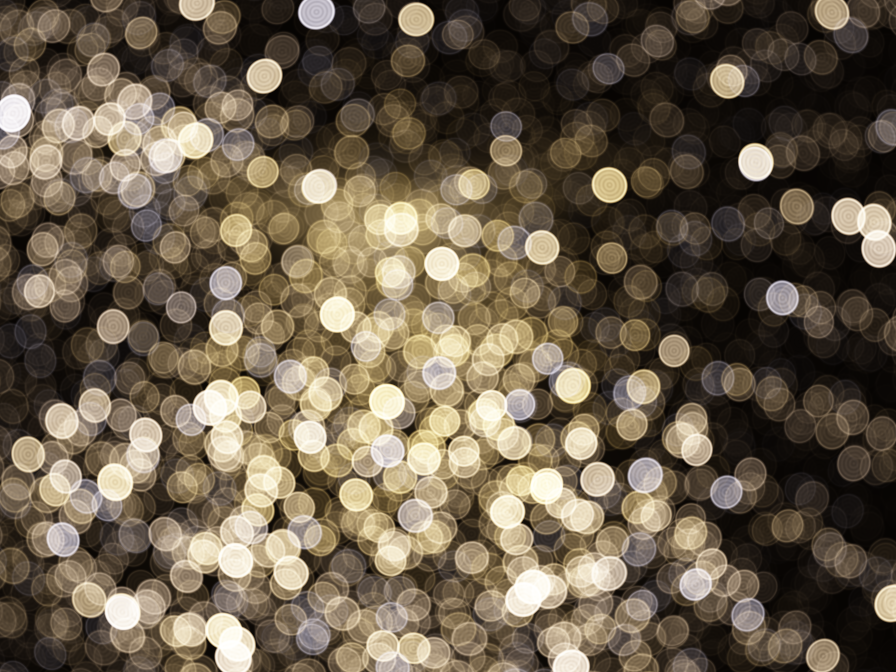
Give the GLSL for this background, as a Shadertoy shader.

```glsl
// Warm out-of-focus lights streaming from a glowing hub in the dark.
// Jittered grids of ringed translucent discs are summed; each disc takes its
// strength from soft clusters and radial strands, then exposure is compressed.

const vec2 HUB = vec2(0.57, 0.66);        // where the strands converge
const int LAYERS = 5;
const float CELL = 0.055;                 // grid spacing, in canvas heights
const float DISC_RADIUS = 0.0245;
const float STRANDS = 31.0;               // whole number keeps the angle seamless
const float BASE_DENSITY = 0.085;
const float SPARK_SHARE = 0.045;          // portion of vivid discs
const float EXPOSURE = 1.25;
const vec3 GOLD = vec3(0.88, 0.68, 0.33);
const vec3 CREAM = vec3(0.94, 0.77, 0.62);
const vec3 COOL = vec3(0.76, 0.73, 0.84);
const vec3 HAZE = vec3(0.80, 0.64, 0.36);
const vec3 NIGHT = vec3(0.016, 0.009, 0.005);

// Clusters of light: centre x, centre y, spread, strength
const int CLUSTERS = 9;
const vec4 CLUSTER[CLUSTERS] = vec4[CLUSTERS](
    vec4(0.12, 0.79, 0.15, 0.50), vec4(0.28, 0.73, 0.14, 0.22),
    vec4(0.57, 0.62, 0.15, 0.30), vec4(0.65, 0.49, 0.17, 0.45),
    vec4(0.43, 0.38, 0.14, 0.38), vec4(0.29, 0.20, 0.20, 0.46),
    vec4(0.78, 0.28, 0.19, 0.46), vec4(0.92, 0.11, 0.16, 0.36),
    vec4(0.60, 0.10, 0.22, 0.30));

vec3 hash3(vec2 p) {
    vec3 q = fract(vec3(p.xyx) * vec3(0.1031, 0.1030, 0.0973));
    q += dot(q, q.yxz + 33.33);
    return fract((q.xxy + q.yzz) * q.zyx);
}

float blob(vec2 d) { return exp(-dot(d, d)); }

float clusterDensity(vec2 p) {
    float density = BASE_DENSITY;
    for (int i = 0; i < CLUSTERS; i++)
        density += CLUSTER[i].w * blob((p - CLUSTER[i].xy) / CLUSTER[i].z);
    return density;
}

// Radial rows: crisp at the right and top, loose elsewhere
float strandGain(vec2 p) {
    vec2 d = p - HUB;
    float angle = atan(d.y, d.x);
    float row = 0.5 + 0.5 * cos(angle * STRANDS);
    float broad = 0.5 + 0.5 * cos(angle * 13.0 + 1.0);
    float crisp = max(smoothstep(0.75, 1.1, p.x), 0.8 * smoothstep(0.70, 0.92, p.y));
    crisp *= smoothstep(0.1, 0.35, length(d));
    return mix(0.65 + 0.6 * broad, 0.12 + 2.0 * row * row, crisp);
}

// Flat disc with a bright rim and faint onion rings; k is distance / radius
float discProfile(float k, float softness) {
    float fill = 0.80 + 0.09 * cos(k * 27.0);
    float rim = 0.55 * exp(-pow((k - 0.92) / 0.055, 2.0));
    return (fill + rim) * (1.0 - smoothstep(1.0 - softness, 1.0 + softness, k));
}

vec3 discTint(vec2 p, float pick, float shade) {
    float paleness = smoothstep(0.15, 0.65, distance(p, vec2(0.65, 0.52)));
    vec3 warm = mix(GOLD, CREAM, clamp(shade * 0.8 + paleness * 0.5 - 0.1, 0.0, 1.0));
    return mix(warm, COOL, smoothstep(0.80, 0.92, pick));
}

vec3 discLayer(vec2 p, float layer) {
    vec3 light = vec3(0.0);
    vec2 offset = hash3(vec2(layer, 7.0)).xy;
    vec2 cell = floor(p / CELL + offset);
    float softness = 0.045 + 0.5 / (iResolution.y * DISC_RADIUS);
    for (int y = -1; y <= 1; y++)
    for (int x = -1; x <= 1; x++) {
        vec2 id = cell + vec2(x, y);
        vec2 seed = id + 50.0 + layer * 37.0;
        vec3 place = hash3(seed);
        vec2 centre = (id + place.xy - offset) * CELL;
        vec2 d = p - centre;

        // Lens squeeze: slightly larger, tilted ovals away from the middle
        vec2 lens = centre - vec2(0.667, 0.5);
        float off = length(lens);
        vec2 axis = lens / max(off, 0.001);
        float along = dot(d, axis);
        d += axis * along * 0.14 * off;
        float radius = DISC_RADIUS * (0.93 + 0.14 * place.z + 0.14 * off);
        float k = length(d) / radius;
        if (k > 1.0 + softness) continue;

        vec3 look = hash3(seed + 211.0);
        float density = clusterDensity(centre) * strandGain(centre);
        float strength = density * (0.25 + 2.0 * pow(look.x, 4.0));
        float spark = step(1.0 - SPARK_SHARE, look.x);
        float gate = smoothstep(0.3, 0.9, strandGain(centre));
        strength += spark * gate * (0.45 + 1.5 * place.z * place.z);
        light += strength * discTint(centre, look.y, look.z) * discProfile(k, softness);
    }
    return light;
}

void mainImage(out vec4 fragColor, in vec2 fragCoord) {
    vec2 p = fragCoord / iResolution.y;
    vec3 light = NIGHT;
    for (int i = 0; i < LAYERS; i++) light += discLayer(p, float(i));

    // Diffuse glow around the hub, with wings to both sides
    vec2 d = p - HUB;
    float wings = blob(vec2(d.x / 0.28, (d.y - 0.25 * abs(d.x)) / 0.055));
    float core = blob(d / vec2(0.13, 0.09));
    float fall = blob((p - vec2(0.63, 0.52)) / vec2(0.15, 0.13));
    light += HAZE * (0.28 * wings + 0.34 * core + 0.24 * fall);
    light += HAZE * 0.06 * clusterDensity(p);

    fragColor = vec4(1.0 - exp(-EXPOSURE * light), 1.0);
}
```
